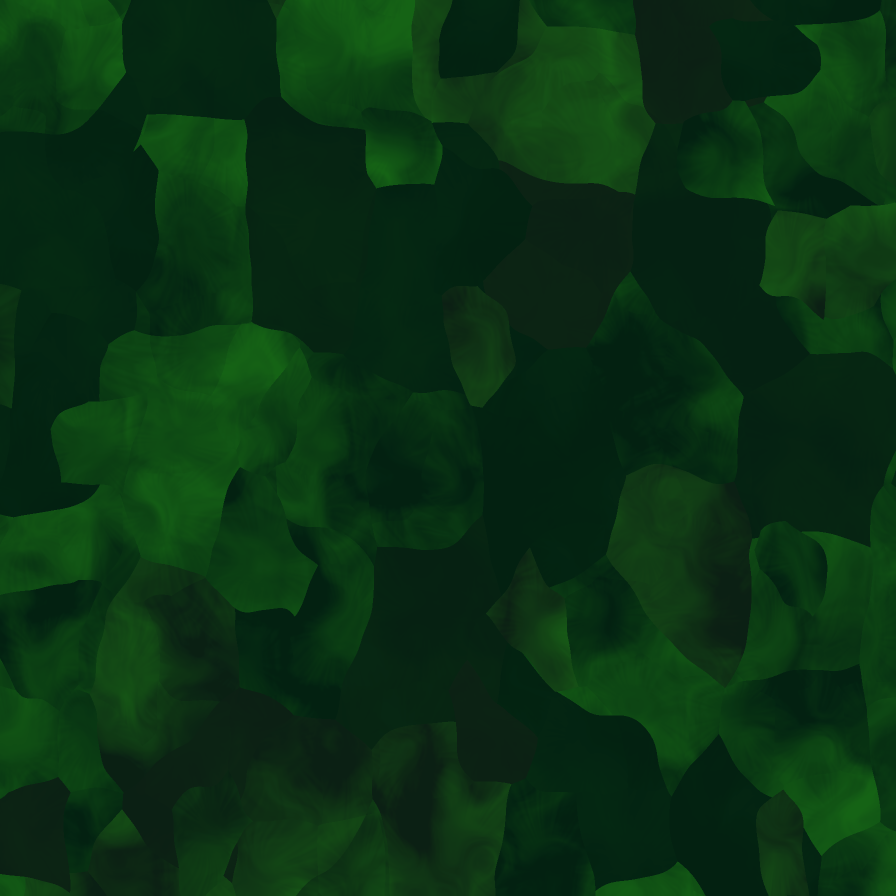
Write a Shadertoy shader that draws this background.

```glsl
vec2 hash2(vec2 p) {
    vec3 q = fract(p.xyx * vec3(0.1031, 0.1030, 0.0973));
    q += dot(q, q.yzx + 33.33);
    return fract((q.xx + q.yz) * q.zy);
}

float valueNoise(vec2 p) {
    vec2 i = floor(p), f = fract(p);
    f = f * f * (3.0 - 2.0 * f);
    return mix(mix(hash2(i).x, hash2(i + vec2(1, 0)).x, f.x),
               mix(hash2(i + vec2(0, 1)).x, hash2(i + vec2(1, 1)).x, f.x), f.y);
}

float fbm(vec2 p) {
    float sum = 0.0, amp = 0.52;
    for (int i = 0; i < 5; i++) {
        sum += amp * valueNoise(p);
        p = mat2(1.6, 1.2, -1.2, 1.6) * p + 7.3;
        amp *= 0.5;
    }
    return sum;
}

// Boxy weighted Voronoi: xy = offset to the nearest seed, zw = its cell id
vec4 nearestCell(vec2 p) {
    vec4 nearest = vec4(0.0);
    float best = 1e5;
    for (int y = -1; y <= 1; y++)
    for (int x = -1; x <= 1; x++) {
        vec2 id = floor(p) + vec2(x, y);
        vec2 d = id + 0.5 + 0.75 * (hash2(id) - 0.5) - p;
        float dist = dot(d * d, d * d) * mix(0.5, 1.7, hash2(id + 41.0).x);
        if (dist < best) {
            best = dist;
            nearest = vec4(d, id);
        }
    }
    return nearest;
}

vec3 foliage(vec2 p) {
    // Wavy outlines
    vec2 wobble = vec2(valueNoise(p * 11.0), valueNoise(p * 11.0 + 37.0)) - 0.5;
    vec2 ripple = vec2(valueNoise(p * 34.0 + 5.0), valueNoise(p * 34.0 + 71.0)) - 0.5;
    vec2 q = p + 0.035 * wobble + 0.007 * ripple;

    // Large blocks, some of them replaced by small shards
    vec4 block = nearestCell(q * vec2(7.0, 4.9) + 3.0);
    vec4 shard = nearestCell(q * vec2(12.0, 9.0) + 19.0);
    vec2 shardRnd = hash2(shard.zw + 11.0);
    bool isShard = shardRnd.x > 0.83;
    vec2 id = isShard ? shard.zw + 157.0 : block.zw;
    vec2 rnd = hash2(id + 23.0);
    vec2 tint = hash2(id + 91.0);

    // Soft clouds, shifted per patch and smeared by a finer warp
    vec2 smear = vec2(valueNoise(p * 24.0), valueNoise(p * 24.0 + 13.0)) - 0.5;
    float cloud = fbm(p * vec2(8.5, 7.0) + 0.5 * smear + 60.0 * rnd) - 0.5;

    // Thin streaks fanning out from the shard seeds
    vec2 ray = normalize(shard.xy + 1e-4);
    float streak = valueNoise(ray * 16.0 + shard.zw * 9.0) - 0.5;
    streak *= smoothstep(0.15, 0.5, length(shard.xy));
    float grain = fbm(p * vec2(60.0, 40.0) + 6.0 * smear) - 0.5;

    float lit = step(0.35, rnd.x);
    float facet = (shardRnd.y - 0.5) * 0.13;
    float litTone = 0.41 + 0.26 * (rnd.y - 0.5) + 1.7 * cloud + facet + 0.09 * streak + 0.13 * grain;
    float darkTone = 0.05 + 0.25 * cloud + 0.3 * facet + 0.02 * streak;
    float tone = clamp(mix(darkTone, litTone, lit), 0.0, 1.05);

    vec3 color = mix(vec3(0.010, 0.130, 0.068), vec3(0.080, 0.375, 0.083), tone);
    float dusty = smoothstep(0.6, 0.9, tint.x) * (1.0 - 0.6 * tone);
    return color + dusty * vec3(0.035, -0.006, 0.010);
}

void mainImage(out vec4 fragColor, in vec2 fragCoord) {
    // Four samples per pixel smooth the patch edges
    vec3 color = vec3(0.0);
    for (int i = 0; i < 4; i++) {
        vec2 offset = vec2(i % 2, i / 2) * 0.5 - 0.25;
        color += foliage((fragCoord + offset) / iResolution.y);
    }
    fragColor = vec4(color / 4.0, 1.0);
}
```
